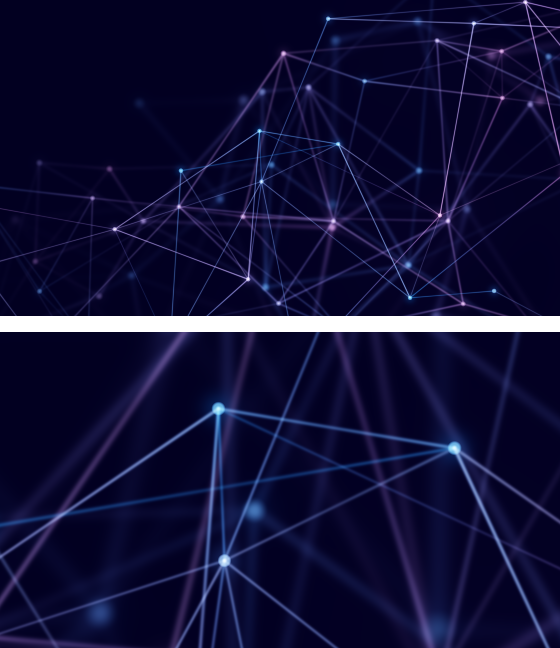
Top, the full canvas; bottom, a detail of the centre.
Write a Shadertoy shader that draws this background.

```glsl
// Plexus: glowing nodes joined by thin straight threads over deep navy.
// Four depth layers of jittered nodes are linked pair by pair; nearer
// layers are sharp and bright, farther ones spread into soft faint beams.

#define LAYERS 4
#define COLUMNS 7
#define ROWS 3
#define REACH 0.66          // longest thread, in canvas heights
#define LINK_CHANCE 0.68    // share of close pairs that are joined
#define SHARP_WIDTH 0.0019
#define BLUR_WIDTH 0.0120
#define NODE_RADIUS 0.0052
#define SEED 17.0
#define NAVY vec3(0.006, 0.0, 0.130)
#define BLUE vec3(0.06, 0.44, 0.88)
#define PINK vec3(0.72, 0.38, 0.76)

const int COUNT = COLUMNS * ROWS;
const vec3 PALE = vec3(0.85, 0.72, 1.0);
const vec3 VIOLET = vec3(0.48, 0.34, 0.72);

vec3 hash3(vec3 p) {
    p = fract(p * vec3(0.1031, 0.1030, 0.0973));
    p += dot(p, p.yxz + 33.33);
    return fract((p.xxy + p.yxx) * p.zyx);
}

float cornerSlope(vec2 cell, vec2 offset) {
    float angle = 6.2832 * hash3(vec3(cell + 40.0, SEED)).x;
    return dot(vec2(cos(angle), sin(angle)), offset);
}

float gradientNoise(vec2 p) {
    vec2 i = floor(p), f = fract(p), e = vec2(1, 0);
    vec2 u = f * f * f * (f * (f * 6.0 - 15.0) + 10.0);
    return mix(mix(cornerSlope(i, f), cornerSlope(i + e.xy, f - e.xy), u.x),
               mix(cornerSlope(i + e.yx, f - e.yx), cornerSlope(i + 1.0, f - 1.0), u.x), u.y);
}

// Node as position (xy), blur width (z) and hue from blue to pink (w).
vec4 makeNode(int index, float layer, float depth) {
    vec2 cell = vec2(index % COLUMNS, index / COLUMNS);
    vec3 h = hash3(vec3(cell + 3.0, layer * 7.0 + SEED));
    vec3 k = hash3(vec3(cell + 61.0, layer * 5.0 + SEED));
    vec2 slot = (cell + 0.5 + 0.9 * (h.xy - 0.5)) / vec2(COLUMNS, ROWS);
    float x = mix(-0.2, 2.1, pow(slot.x, 0.85));   // denser to the right
    float ceiling = min(0.49 + 0.46 * x, 1.2);     // keeps the upper left empty
    float y = mix(-0.2, ceiling, slot.y);
    float blur = mix(SHARP_WIDTH, BLUR_WIDTH, pow(depth, 1.6)) * mix(0.8, 1.25, k.x);
    float hue = smoothstep(0.3, 0.8, 0.85 * h.z + 0.4 * smoothstep(1.0, 1.6, x));
    return vec4(x, y, blur, hue);
}

vec3 threadLight(vec2 p, vec4 a, vec4 b, float pale, float depth, float pixel) {
    vec2 ab = b.xy - a.xy, ap = p - a.xy;
    float t = clamp(dot(ap, ab) / dot(ab, ab), 0.0, 1.0);
    vec2 away = ap - ab * t;
    float width = mix(a.z, b.z, t);
    float drawn = max(width, 0.6 * pixel);
    float glow = exp(-dot(away, away) / (drawn * drawn)) * width / drawn;
    // Threads brighten towards their ends.
    float ends = mix(0.75, 1.25, abs(2.0 * t - 1.0));
    vec3 tint = mix(BLUE, PINK, mix(a.w, b.w, t));
    tint = mix(tint, PALE, pale * (1.0 - depth));
    return mix(tint, VIOLET, 0.5 * depth) * glow * ends;
}

vec3 nodeLight(vec2 p, vec4 node, float pixel) {
    float d = length(p - node.xy);
    float radius = NODE_RADIUS + 0.5 * node.z;
    float soft = max(0.8 * pixel, 0.9 * node.z);
    float disc = 1.0 - smoothstep(radius - soft, radius + soft, d);
    float halo = exp(-d * d / (7.0 * radius * radius));
    vec3 tint = mix(BLUE, PINK, node.w);
    return (tint + 0.25) * disc * 1.3 + tint * halo * 0.25;
}

vec3 layerLight(vec2 p, float layer, float depth, float pixel) {
    vec4 nodes[COUNT];
    for (int i = 0; i < COUNT; i++) nodes[i] = makeNode(i, layer, depth);

    vec3 light = vec3(0.0);
    for (int i = 0; i < COUNT; i++) {
        light += nodeLight(p, nodes[i], pixel) * mix(1.0, 1.3, depth);
        for (int j = i + 1; j < COUNT; j++) {
            float span = distance(nodes[i].xy, nodes[j].xy);
            vec3 h = hash3(vec3(float(i) + 5.0, float(j) + 29.0, layer * 3.0 + SEED));
            if (span > REACH || h.x > LINK_CHANCE) continue;
            float strength = mix(0.22, 1.15, pow(h.y, 1.6));
            light += threadLight(p, nodes[i], nodes[j], 0.6 * h.z, depth, pixel) * strength;
        }
    }
    return light;
}

void mainImage(out vec4 fragColor, in vec2 fragCoord) {
    float pixel = 1.0 / iResolution.y;
    vec2 p = fragCoord * pixel;

    // Faint violet haze, thicker towards the lower right.
    float haze = smoothstep(0.2, 1.5, p.x - 0.35 * p.y);
    haze *= clamp(0.5 + gradientNoise(p * 2.2), 0.0, 1.0);
    vec3 color = NAVY + vec3(0.014, 0.006, 0.022) * haze;

    vec3 light = vec3(0.0);
    for (int i = 0; i < LAYERS; i++) {
        float depth = 1.0 - float(i) / float(LAYERS - 1);
        float strength = mix(1.15, 0.12, pow(depth, 0.4));
        float fade = mix(1.0, smoothstep(-0.1, 1.1, p.x), 0.85 * sqrt(depth));
        light += layerLight(p, float(i), depth, pixel) * strength * fade;
    }
    // Screen the light over the backdrop so crossings never clip harshly.
    color = 1.0 - (1.0 - color) * exp(-light);
    fragColor = vec4(color, 1.0);
}
```
